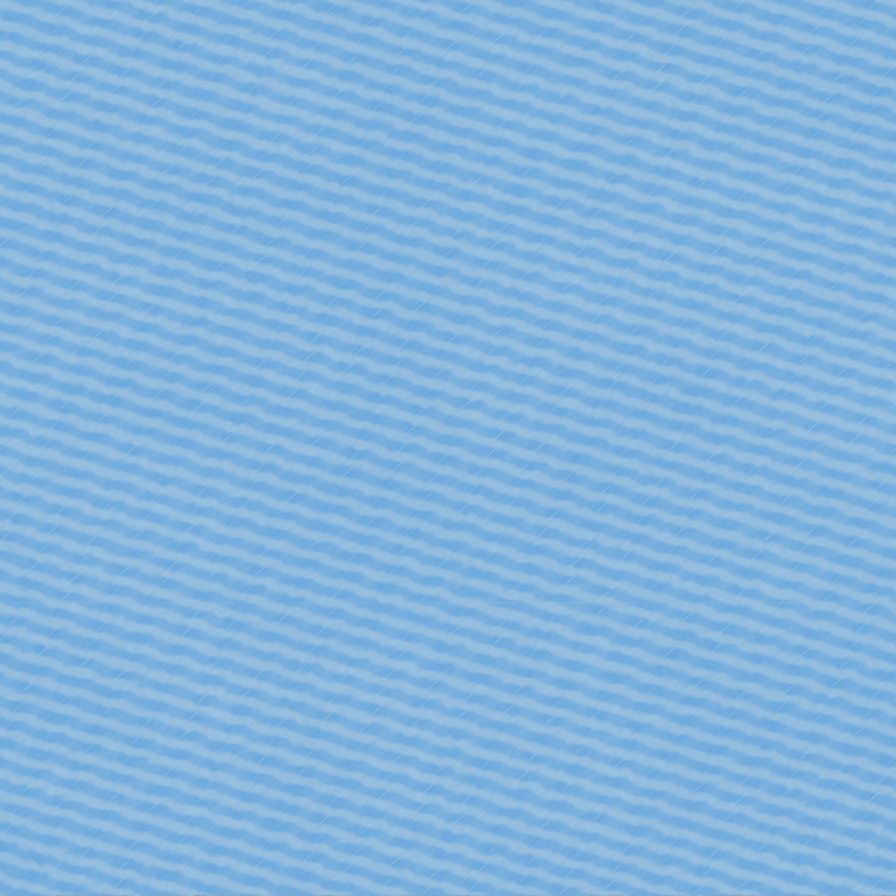
A WebGL 2 fragment shader for this pattern:

```glsl
#version 300 es
precision highp float;

uniform vec2 u_resolution;
out vec4 outColor;

const vec3 LIGHT_BLUE = vec3(0.585, 0.745, 0.872);
const vec3 MID_BLUE = vec3(0.495, 0.70, 0.865);
const vec3 DARK_BLUE = vec3(0.435, 0.67, 0.868);
const vec3 SCRATCH_BLUE = vec3(0.63, 0.765, 0.87);
const vec3 EDGE_GREY = vec3(0.52, 0.64, 0.76);

const vec2 STRIPE_COUNT = vec2(13.0, 43.0);  // stripes across and down
const vec2 RIPPLE_COUNT = vec2(20.0, -9.0);  // ripples across and down
const float STRIPE_PHASE = -0.38;
const float LIGHT_HALF_WIDTH = 0.235;        // in stripe periods
const float EDGE_SOFTNESS = 0.15;
const float RIPPLE_HEIGHT = 0.045;
const float ROUGHNESS = 0.16;
const float HOLLOW_FADE = 0.65;              // paling between dark hollows
const float SCRATCH_HALF_WIDTH = 0.0007;     // in canvas units
const float SCRATCH_HALF_LENGTH = 0.0095;
const float SCRATCH_OPACITY = 0.5;
const float SEAM_HEIGHT = 0.327;
const float GRAIN = 0.035;
const float BROAD_SHADE = 0.012;

float hash(vec2 p) {
  return fract(sin(dot(p, vec2(127.1, 311.7))) * 43758.5453);
}

float noise(vec2 p) {
  vec2 cell = floor(p);
  vec2 f = fract(p);
  f = f * f * (3.0 - 2.0 * f);
  float low = mix(hash(cell), hash(cell + vec2(1.0, 0.0)), f.x);
  float high = mix(hash(cell + vec2(0.0, 1.0)), hash(cell + 1.0), f.x);
  return mix(low, high, f.y);
}

float segmentDistance(vec2 p, vec2 a, vec2 b) {
  vec2 along = b - a;
  float t = clamp(dot(p - a, along) / dot(along, along), 0.0, 1.0);
  return length(p - a - along * t);
}

// Coverage of the pale band, with a rippled and slightly rough outline
float stripeMask(float row, float ripple, vec2 uv) {
  float angle = 6.28318 * ripple;
  float wave = sin(angle) + 0.3 * sin(2.0 * angle + 0.8);
  float rough = noise(uv * vec2(110.0, 150.0)) - 0.5;
  float offset = RIPPLE_HEIGHT * wave + ROUGHNESS * rough;
  float d = abs(fract(row + offset) - 0.5);
  return 1.0 - smoothstep(LIGHT_HALF_WIDTH - EDGE_SOFTNESS,
                          LIGHT_HALF_WIDTH + EDGE_SOFTNESS, d);
}

// One short diagonal scratch per ripple, centred between pale bands
float scratchMask(float row, float ripple, float pixel) {
  vec2 cell = vec2(floor(ripple), floor(row + 0.5));
  vec2 local = vec2(fract(ripple) - 0.5, fract(row + 0.5) - 0.5);
  // Convert lattice coordinates back to canvas units
  float area = RIPPLE_COUNT.x * STRIPE_COUNT.y - RIPPLE_COUNT.y * STRIPE_COUNT.x;
  vec2 p = vec2(STRIPE_COUNT.y * local.x - RIPPLE_COUNT.y * local.y,
                RIPPLE_COUNT.x * local.y - STRIPE_COUNT.x * local.x) / area;
  p.x += 0.006 * (hash(cell + 7.0) - 0.5);
  vec2 reach = normalize(vec2(1.0, 0.9)) * SCRATCH_HALF_LENGTH;
  reach *= mix(0.6, 1.0, hash(cell + 19.0));
  float d = segmentDistance(p, -reach, reach) - SCRATCH_HALF_WIDTH;
  float strength = mix(0.1, 1.0, hash(cell));
  return strength * (1.0 - smoothstep(-0.5 * pixel, 0.5 * pixel, d));
}

void main() {
  vec2 uv = gl_FragCoord.xy / u_resolution;
  float pixel = 1.0 / min(u_resolution.x, u_resolution.y);
  float row = dot(uv, STRIPE_COUNT) + STRIPE_PHASE;
  float ripple = dot(uv, RIPPLE_COUNT);

  // Dark hollows, pale stripes and scratches
  float fade = HOLLOW_FADE * (0.5 + 0.5 * cos(6.28318 * ripple));
  vec3 hollow = mix(DARK_BLUE, MID_BLUE, fade);
  vec3 color = mix(hollow, LIGHT_BLUE, stripeMask(row, ripple, uv));
  color = mix(color, SCRATCH_BLUE, SCRATCH_OPACITY * scratchMask(row, ripple, pixel));

  // Fine slanted fibre and broad shading
  vec2 fibre = vec2(uv.x - uv.y, uv.x + uv.y) * vec2(280.0, 110.0);
  vec3 tint = vec3(1.0, 0.6, 0.2);
  color += tint * GRAIN * (noise(fibre) - 0.5);
  color += tint * BROAD_SHADE * (noise(uv * 9.0) - 0.5);

  // Faint tile seam and worn lower edge
  float seam = 1.0 - smoothstep(0.0006, 0.0006 + pixel, abs(uv.y - SEAM_HEIGHT));
  color = mix(color, LIGHT_BLUE, 0.35 * seam * noise(vec2(uv.x * 60.0, 3.0)));
  float edge = 1.0 - smoothstep(0.001, 0.001 + pixel, uv.y);
  color = mix(color, EDGE_GREY, edge * noise(vec2(uv.x * 150.0, 9.0)));

  outColor = vec4(color, 1.0);
}
```
